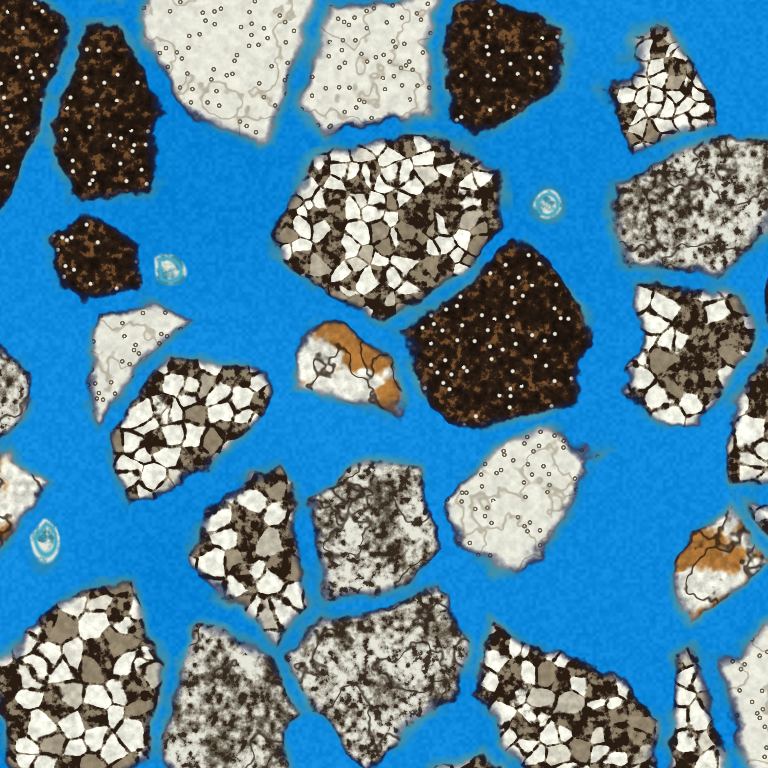
Give the GLSL for this texture, as a Shadertoy shader.

```glsl
// Thin section of angular rock grains set in blue resin
#define GRAINS 5.0        // grain cells across the canvas
#define SMALLEST 0.36     // grain radius range, in cells
#define LARGEST 0.88
#define GAP 0.055         // resin kept around each cell border
#define ROUGHNESS 0.045   // fine raggedness of the outlines
#define HALO 0.075        // width of the teal fringe
#define SOFTNESS 0.013    // edge blur, in cells
#define BUBBLES 0.07      // share of cells that hold a bubble
#define SEED 23.0

const vec3 RESIN = vec3(0.04, 0.53, 0.86);
const vec3 TEAL  = vec3(0.22, 0.53, 0.62);
const vec3 NAVY  = vec3(0.08, 0.13, 0.28);
const vec3 PALE  = vec3(0.90, 0.90, 0.85);
const vec3 TAN   = vec3(0.56, 0.51, 0.42);
const vec3 DARK  = vec3(0.16, 0.11, 0.075);
const vec3 RUST  = vec3(0.66, 0.45, 0.22);

float hash(vec2 p) {
    vec3 a = fract(p.xyx * 0.1031);
    a += dot(a, a.yzx + 33.33);
    return fract((a.x + a.y) * a.z);
}

vec2 hash2(vec2 p) { return vec2(hash(p), hash(p + 71.7)); }

float noise(vec2 p) {
    vec2 i = floor(p), f = fract(p);
    f = f * f * (3.0 - 2.0 * f);
    vec2 e = vec2(0.0, 1.0);
    return mix(mix(hash(i), hash(i + e.yx), f.x),
               mix(hash(i + e.xy), hash(i + e.yy), f.x), f.y);
}

float fbm(vec2 p) {
    float sum = 0.0, amp = 0.53;
    for (int i = 0; i < 4; i++) {
        sum += amp * noise(p);
        p = mat2(1.6, 1.2, -1.2, 1.6) * p + 7.3;
        amp *= 0.5;
    }
    return sum;
}

// Small Voronoi cells: x centre distance, y border distance, z cell value
vec3 crystals(vec2 p) {
    vec2 base = floor(p);
    vec3 best = vec3(9.0, 9.0, 0.0);
    for (int k = 0; k < 9; k++) {
        vec2 id = base + vec2(k % 3 - 1, k / 3 - 1);
        float d = length(id + hash2(id) - p);
        if (d < best.x) best = vec3(d, best.x, hash(id + 4.4));
        else best.y = min(best.y, d);
    }
    return vec3(best.x, best.y - best.x, best.z);
}

float grainKind(vec2 id) { return hash(id + 9.7); }
bool isBubble(vec2 id) { return hash(id + 31.3) < BUBBLES; }
vec2 grainCentre(vec2 id) { return id + 0.5 + 0.75 * (hash2(id) - 0.5); }
float grainRadius(vec2 id) {
    return isBubble(id) ? 0.12 : mix(SMALLEST, LARGEST, hash(id + 3.1));
}

// Irregular, mostly upright convex polygon
float polygon(vec2 p, vec2 id, float r) {
    float turn = (hash(id + 5.2) - 0.5) * 2.3;
    float stretch = mix(1.0, 1.4, hash(id + 6.6));
    p = mat2(cos(turn), sin(turn), -sin(turn), cos(turn)) * p;
    p *= vec2(stretch, 1.0 / stretch);
    float d = -1.0;
    for (float k = 0.0; k < 7.0; k++) {
        vec2 h = hash2(id + 11.0 + k * 1.7);
        float a = (k + 0.8 * h.x) * 6.2832 / 7.0;
        d = max(d, dot(p, vec2(cos(a), sin(a))) - r * mix(0.68, 1.0, h.y));
    }
    return d;
}

// Signed distance to the grain of the weighted cell around q
float grainField(vec2 q, out vec2 owner) {
    vec2 w = q + 0.16 * (vec2(noise(q * 2.2), noise(q * 2.2 + 40.0)) - 0.5);
    vec2 base = floor(w);
    float nearest = 99.0;
    owner = base;
    for (int k = 0; k < 25; k++) {
        vec2 id = base + vec2(k % 5 - 2, k / 5 - 2);
        vec2 v = grainCentre(id) - w;
        float r = 0.75 * grainRadius(id), power = dot(v, v) - r * r;
        if (power < nearest) { nearest = power; owner = id; }
    }
    vec2 centre = grainCentre(owner);
    float border = 9.0, radius = grainRadius(owner);
    for (int k = 0; k < 25; k++) {
        vec2 id = base + vec2(k % 5 - 2, k / 5 - 2);
        if (id == owner) continue;
        vec2 c = grainCentre(id), v = c - w;
        float r = 0.75 * grainRadius(id);
        border = min(border, (dot(v, v) - r * r - nearest) / (2.0 * length(c - centre)));
    }
    if (isBubble(owner)) return max(length(w - centre) - radius, GAP - border);
    float d = polygon(w - centre, owner, radius) + 0.28 * (noise(q * 2.8) - 0.5);
    return max(d, GAP - border) + ROUGHNESS * 2.0 * (fbm(q * 11.0) - 0.5);
}

vec3 mineral(vec2 q, vec2 id) {
    float kind = grainKind(id);
    vec2 p = q + id * 3.7;
    float fine = fbm(p * 26.0), broad = fbm(p * 5.0);
    float vein = smoothstep(0.035, 0.0, abs(fbm(p * 4.0 + 19.0) - 0.5));
    vec2 bent = p + 0.06 * (vec2(noise(p * 9.0), noise(p * 9.0 + 50.0)) - 0.5);
    vec3 c = crystals(bent * mix(5.0, 10.0, hash(id + 8.8)));
    vec3 col;
    if (kind < 0.20) {            // mudstone with bright specks
        col = DARK * mix(0.3, 1.7, fine) + RUST * 0.35 * smoothstep(0.55, 0.75, fine);
        vec3 speck = crystals(p * 17.0);
        col = mix(col, PALE, step(0.84, speck.z) * smoothstep(0.32, 0.12, speck.x));
    } else if (kind < 0.36) {     // clear quartz with ringed pores
        col = PALE * mix(0.9, 1.1, fine);
        vec3 pore = crystals(p * 13.0);
        float ring = smoothstep(0.09, 0.03, abs(pore.x - 0.14));
        col = mix(col, TAN * 0.75, ring * step(0.55, pore.z));
        col = mix(col, TAN, 0.5 * vein);
    } else if (kind < 0.74) {     // pale crystals in a dark matrix
        col = mix(DARK, TAN, smoothstep(0.42, 0.68, fine));
        vec3 crystal = mix(TAN, PALE * 1.05, smoothstep(0.38, 0.56, c.z));
        float body = smoothstep(0.05, 0.2, c.y + 0.25 * (fine - 0.5));
        col = mix(col, crystal * mix(0.8, 1.2, fine), body * step(0.33, c.z));
    } else if (kind < 0.91) {     // fine grey and tan aggregate
        col = mix(TAN * 0.65, PALE, smoothstep(0.35, 0.66, 0.6 * fine + 0.4 * broad));
        col = mix(col, DARK, 0.75 * max(vein, smoothstep(0.42, 0.3, fine)));
    } else {                      // iron-stained grain
        col = mix(RUST, PALE, smoothstep(0.42, 0.56, broad));
        col = mix(col * mix(0.75, 1.25, fine), DARK, 0.8 * vein);
    }
    return col;
}

void mainImage(out vec4 fragColor, in vec2 fragCoord) {
    vec2 uv = fragCoord / iResolution.y;
    vec2 q = uv * GRAINS + SEED, id;
    float d = grainField(q, id);
    float soft = max(SOFTNESS, GRAINS / iResolution.y);
    float patchy = noise(q * 4.0 + 13.0);

    // Resin with film grain and a patchy teal fringe
    vec3 col = RESIN + 0.07 * (noise(uv * 230.0) - 0.5) + 0.05 * (noise(uv * 4.0) - 0.5);
    float halo = smoothstep(HALO, 0.0, d) * smoothstep(0.25, 0.65, patchy);
    col = mix(col, TEAL + 0.15 * (patchy - 0.5), halo);

    // Grain body with a dark, uneven rim
    vec3 body;
    if (isBubble(id)) {
        body = mix(TEAL, PALE, smoothstep(0.3, 0.7, fbm(q * 18.0)));
        body = mix(body, TEAL * 1.25, smoothstep(0.025, 0.0, abs(d + 0.035)));
    } else {
        float rim = smoothstep(-0.055, -0.005, d) * mix(1.0, 0.35, patchy);
        body = mix(mineral(q, id), NAVY, rim);
    }
    col = mix(col, body, smoothstep(soft, -soft, d));
    fragColor = vec4(clamp(col, 0.0, 1.0), 1.0);
}
```
